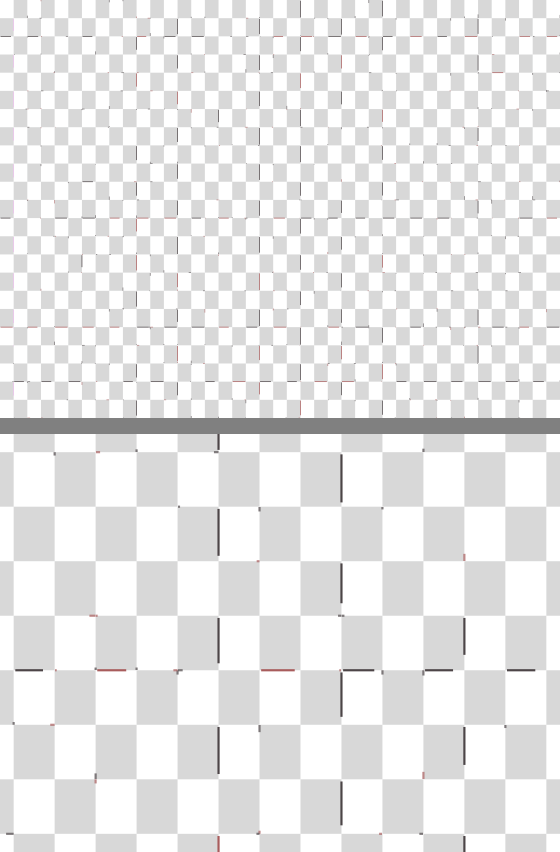
Top, the full canvas; bottom, a detail of the centre.
Write a WebGL 1 fragment shader that draws this pattern.

```glsl
precision highp float;

uniform vec2 u_resolution;

#define GRID vec2(41.0, 23.0)
#define GREY vec3(0.847, 0.848, 0.848)
#define INK vec3(0.30, 0.27, 0.28)
#define RED_INK vec3(0.66, 0.36, 0.36)
#define PINK_INK vec3(0.92, 0.74, 0.92)
#define LINE_WIDTH 0.0013
#define SEAM_CHANCE 0.8
#define SPECK_CHANCE 0.22

float hash(vec2 p) {
  return fract(sin(dot(p, vec2(127.1, 311.7))) * 43758.5453);
}

// Share of a pixel centred on p that lies between lo and hi.
float coverage(float p, float lo, float hi, float pixel) {
  return max(min(hi, p + 0.5 * pixel) - max(lo, p - 0.5 * pixel), 0.0) / pixel;
}

float isNear(float a, float b) {
  return step(abs(a - b), 0.5);
}

// Anti-aliased checkerboard: 0 on white cells, 1 on grey cells.
float checker(vec2 cell, vec2 pixel) {
  vec2 wave = sin(3.14159 * cell) / (1.5708 * pixel);
  wave = clamp(wave, -1.0, 1.0);
  return 0.5 - 0.5 * wave.x * wave.y;
}

// Columns whose left edges carry a dark seam.
float wornColumn(float k) {
  float everyThird = isNear(mod(k, 3.0), 1.0) * step(9.5, k) * step(k, 28.5);
  float patchy = mix(1.0, 0.4, isNear(k, 16.0));
  return max(everyThird * patchy, max(isNear(k, 1.0), isNear(k, 35.0)));
}

// Rows whose top edges carry a dark seam.
float wornRow(float k) {
  return max(max(isNear(k, 2.0), isNear(k, 12.0)),
             max(isNear(k, 18.0), isNear(k, 21.0)));
}

// Residue on one cell edge; p and pixel are (across, along), id is (edge, cell).
float edgeWear(vec2 p, vec2 pixel, vec2 id, float halfWidth, float worn, float seed) {
  float pick = hash(id + seed);
  float size = hash(id + seed + 17.3);
  float along = fract(p.y);
  float besideWhite = isNear(mod(id.x + id.y, 2.0), 0.0);

  // Long seam with a ragged end.
  float seam = coverage(along, 0.04, 0.7 + 0.28 * size, pixel.y);
  seam *= besideWhite * step(pick, SEAM_CHANCE * worn);

  // Short speck at one of the two corners.
  float fromCorner = hash(id + seed + 5.1) < 0.5 ? along : 1.0 - along;
  float speck = coverage(fromCorner, 0.0, 0.05 + 0.16 * size * size, pixel.y);
  speck *= 0.7 * step(1.0 - SPECK_CHANCE, pick);

  float line = coverage(p.x, id.x - halfWidth, id.x + halfWidth, pixel.x);
  return line * max(seam, speck) * step(0.5, id.x);
}

void main() {
  // Cell coordinates, with rows counted from the top.
  vec2 uv = gl_FragCoord.xy / u_resolution;
  vec2 cell = vec2(uv.x, 1.0 - uv.y) * GRID;
  vec2 pixel = GRID / u_resolution;
  vec3 color = mix(vec3(1.0), GREY, checker(cell, pixel));

  // The same line width in both directions, in cell units.
  float aspect = u_resolution.x / u_resolution.y;
  vec2 halfWidth = 0.5 * LINE_WIDTH * GRID * vec2(1.0, aspect);
  vec2 inside = floor(cell);
  vec2 edge = floor(cell + 0.5);

  // Vertical edges; the first column is stained pink.
  vec2 columnId = vec2(edge.x, inside.y);
  float vertical = edgeWear(cell, pixel, columnId, halfWidth.x, wornColumn(edge.x), 3.7);
  vec3 columnInk = mix(INK, RED_INK, step(0.8, hash(columnId + 41.0)));
  columnInk = mix(columnInk, PINK_INK, isNear(edge.x, 1.0));
  color = mix(color, columnInk, vertical);

  // Horizontal edges, more often reddish.
  vec2 rowId = vec2(edge.y, inside.x);
  float horizontal = edgeWear(cell.yx, pixel.yx, rowId, halfWidth.y, wornRow(edge.y), 11.9);
  vec3 rowInk = mix(INK, RED_INK, step(0.55, hash(rowId + 73.0)));
  color = mix(color, rowInk, horizontal);

  gl_FragColor = vec4(color, 1.0);
}
```
